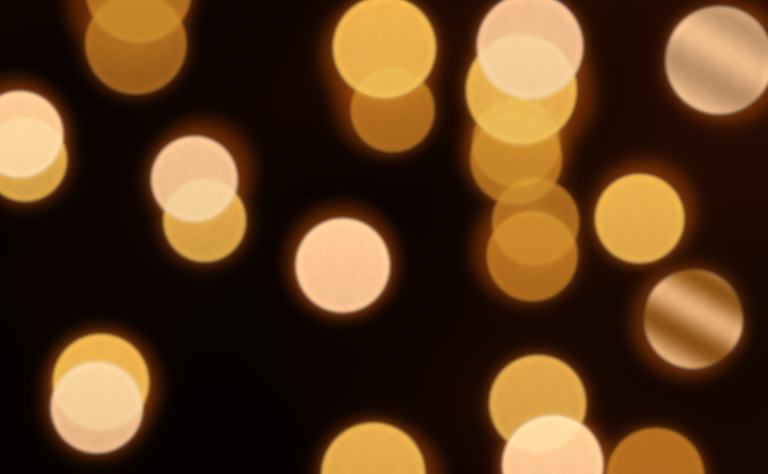
A WebGL 2 fragment shader for this background:

```glsl
#version 300 es
precision highp float;
// Out-of-focus warm lights on a near-black brown ground, denser to the upper right.
// A warped low-discrepancy sequence scatters soft discs; each has a dim halo, some
// a shifted twin, and overlaps are blended between maximum and screen.

uniform vec2 u_resolution;
out vec4 fragColor;

const int   LIGHTS       = 16;
const float RADIUS_MIN   = 0.090;   // lengths are in canvas heights
const float RADIUS_RANGE = 0.030;
const float EDGE_SOFT    = 0.008;
const float HALO_SOFT    = 0.035;
const float HALO_SCALE   = 1.16;
const float FRINGE_WIDTH = 0.016;
const float OVERLAP      = 0.5;     // 0 = maximum, 1 = screen
const vec2  JITTER       = vec2(0.08, 0.06);
const vec2  SEQUENCE     = vec2(0.7549, 0.5698);

const vec3 NIGHT  = vec3(0.020, 0.004, 0.000);
const vec3 UMBER  = vec3(0.140, 0.045, 0.006);
const vec3 HALO   = vec3(0.290, 0.110, 0.012);
const vec3 FRINGE = vec3(0.420, 0.170, 0.020);
const vec3 AMBER  = vec3(0.660, 0.400, 0.110);
const vec3 GOLD   = vec3(0.910, 0.670, 0.290);
const vec3 PEACH  = vec3(0.985, 0.765, 0.570);
const vec3 TONES[3] = vec3[3](AMBER, GOLD, PEACH);

vec3 blendLight(vec3 base, vec3 light) {
    vec3 screened = 1.0 - (1.0 - base) * (1.0 - light);
    return mix(max(base, light), screened, OVERLAP);
}

float discMask(float dist, float softness) {
    return 1.0 - smoothstep(-softness, softness, dist);
}

// Centre of light i: warped so that the sites gather up and to the right
vec2 lightCentre(int i, float aspect) {
    float n = float(i);
    vec2 site = pow(fract(0.5 + n * SEQUENCE), vec2(0.6));
    vec2 centre = vec2(site.x * aspect + 0.02, site.y * 1.25 - 0.22);
    return centre + JITTER * vec2(sin(n * 2.4), cos(n * 4.1));
}

float lightRadius(int i) {
    return RADIUS_MIN + RADIUS_RANGE * fract(float(i) * 0.414 + 0.3);
}

// Dark ground with broad, uneven brown glow
vec3 ground(vec2 p, float aspect) {
    float drift = sin(p.x * 4.1 + 1.3 * sin(p.y * 3.7)) * sin(p.y * 5.3 - p.x * 2.0);
    float glow = p.x / aspect * 0.65 + p.y * 0.40 + 0.18 * drift;
    return mix(NIGHT, UMBER, smoothstep(0.15, 1.05, glow));
}

// Soft disc with a faint bright rim, fine mottling and an orange fringe
vec3 addDisc(vec3 base, vec2 q, float radius, vec3 tone) {
    float dist = length(q) - radius;
    float rim = exp(-pow((dist + 0.012) / 0.006, 2.0));
    float mottle = sin(q.x * 160.0 + 2.0 * sin(q.y * 90.0)) * sin(q.y * 130.0 + q.x * 50.0);
    vec3 face = tone * (0.98 + 0.04 * rim + 0.012 * mottle + 0.04 * q.y / radius);
    float fringe = exp(-max(dist, 0.0) / FRINGE_WIDTH) * step(0.0, dist + EDGE_SOFT);
    vec3 light = max(face * discMask(dist, EDGE_SOFT), FRINGE * fringe * tone.r);
    return blendLight(base, clamp(light, 0.0, 1.0));
}

void main() {
    float aspect = u_resolution.x / u_resolution.y;
    vec2 p = gl_FragCoord.xy / u_resolution.y;
    vec3 color = ground(p, aspect);

    // Blurred halos behind the lights
    for (int i = 0; i < LIGHTS; i++) {
        float n = float(i);
        float radius = lightRadius(i);
        vec2 offset = 0.22 * radius * vec2(sin(n * 1.9), cos(n * 2.7));
        float dist = length(p - lightCentre(i, aspect) - offset) - radius * HALO_SCALE;
        color = blendLight(color, HALO * discMask(dist, HALO_SOFT));
    }

    // Lights and their twins
    for (int i = 0; i < LIGHTS; i++) {
        float n = float(i);
        float radius = lightRadius(i);
        vec2 q = p - lightCentre(i, aspect);
        vec3 tone = TONES[i % 3] * (0.94 + 0.08 * fract(n * 0.37));

        // Some lights carry a diagonal sheen
        if (i % 8 == 3) {
            float band = 0.5 + 0.5 * sin(dot(q, vec2(0.5, 0.86)) * 5.5 / radius + 0.6);
            tone = mix(tone * 0.75, PEACH, band * 0.8);
        }
        color = addDisc(color, q, radius, tone);

        if (i % 2 == 0) {
            float side = i % 4 == 0 ? 1.0 : -1.0;
            float reach = radius * (0.35 + 0.9 * fract(n * 0.618));
            vec2 shift = reach * vec2(0.25 * sin(n * 3.7), side);
            color = addDisc(color, q - shift, radius * 0.96, TONES[(i / 2) % 3] * 0.95);
        }
    }
    fragColor = vec4(clamp(color, 0.0, 1.0), 1.0);
}
```
